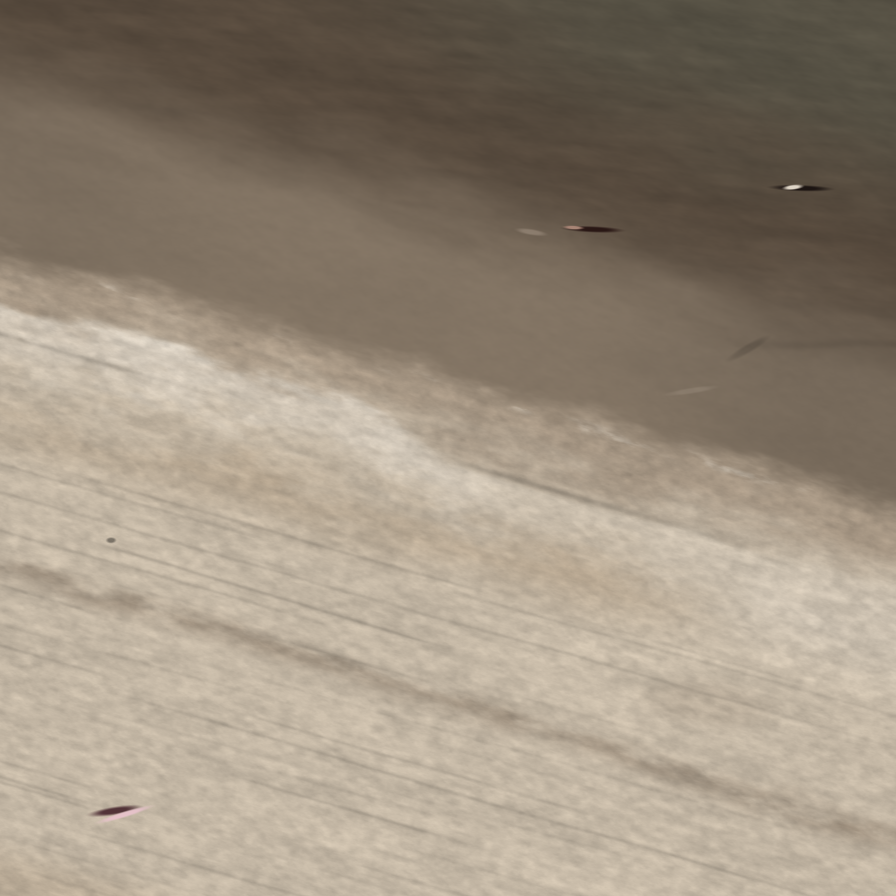
This texture is drawn by a Shadertoy shader. Its source:

```glsl
// A sloping shore: dark water at the top, smooth wet sand, then pale dry sand.
// Bands follow tilted distances to the waterline, roughened by stretched value
// noise; loops add wheel tracks, and slim ellipses add the scattered debris.

const vec3 WATER_BROWN = vec3(0.338, 0.288, 0.238);
const vec3 WATER_GREEN = vec3(0.335, 0.315, 0.265);
const vec3 WET_SAND    = vec3(0.508, 0.452, 0.388);
const vec3 DAMP_SAND   = vec3(0.650, 0.588, 0.515);
const vec3 DRY_SAND    = vec3(0.768, 0.718, 0.646);
const vec3 PALE_SAND   = vec3(0.820, 0.780, 0.722);
const vec3 TAN_SAND    = vec3(0.710, 0.645, 0.560);
const vec3 TRACK_SHADE = vec3(0.575, 0.520, 0.455);
const float SLOPE = 0.285;        // fall of the shore from left to right
const float SHORE_START = 0.28;   // depth of the dry edge at the left side
const float WATER_START = 0.085;  // depth of the water edge at the left side
const float GRAIN = 0.20;         // contrast of the dry sand grain
const int TRACKS = 24;

float hash(vec2 p) {
    vec3 q = fract(vec3(p.xyx) * 0.1031);
    q += dot(q, q.yzx + 33.33);
    return fract((q.x + q.y) * q.z);
}

float noise(vec2 p) {
    vec2 i = floor(p), f = fract(p);
    f = f * f * (3.0 - 2.0 * f);
    return mix(mix(hash(i), hash(i + vec2(1, 0)), f.x),
               mix(hash(i + vec2(0, 1)), hash(i + vec2(1, 1)), f.x), f.y);
}

// Layered noise centred on zero.
float fbm(vec2 p) {
    float sum = 0.0, amp = 0.5;
    for (int i = 0; i < 4; i++) {
        sum += amp * (noise(p) - 0.5);
        p = p * 2.03 + 17.3;
        amp *= 0.5;
    }
    return sum;
}

float band(float d, float width) {
    return exp(-d * d / (width * width));
}

// Soft mask of a slim tilted ellipse.
float fleck(vec2 p, vec2 centre, vec2 radius, float tilt) {
    p -= centre;
    p.y -= tilt * p.x;
    return 1.0 - smoothstep(0.5, 1.4, length(p / radius));
}

vec3 waterAndWetSand(vec2 p, vec2 flow, float rough) {
    float depth = p.y - WATER_START - 0.29 * p.x + 0.07 * rough;
    float green = smoothstep(0.06, 0.30, -depth) * smoothstep(0.2, 0.7, p.x);
    vec3 water = mix(WATER_BROWN, WATER_GREEN, green);
    float ripple = fbm(vec2(flow.x * 9.0, (p.y - 0.1 * p.x) * 75.0));
    water *= 1.0 + 0.17 * ripple + 0.14 * fbm(flow * vec2(30, 95));
    vec3 wet = WET_SAND * (1.0 - 0.10 * smoothstep(0.6, 1.0, p.x));
    wet *= 1.0 - 0.05 * smoothstep(0.3, 0.0, p.x) + 0.07 * rough;
    vec3 c = mix(water, wet, smoothstep(-0.085, 0.075, depth));
    // Lapping crease at the right and a faint pale ripple below it.
    c *= 1.0 - 0.07 * band(p.y - 0.382 + 0.02 * rough, 0.005) * smoothstep(0.8, 0.88, p.x);
    c *= 1.0 - 0.13 * fleck(p, vec2(0.835, 0.389), vec2(0.020, 0.005), -0.55);
    return c + 0.05 * fleck(p, vec2(0.772, 0.436), vec2(0.025, 0.003), -0.15);
}

vec3 drySand(vec2 p, vec2 flow, float d, float rough, float fine) {
    float x = p.x;
    float ragged = rough + 0.5 * fine;
    vec3 c = mix(DAMP_SAND, DRY_SAND, smoothstep(0.025, 0.100, d + 0.07 * ragged));
    // Pale crest, sharp above and ragged below, fading towards the right.
    float crest = d - 0.055 - 0.035 * smoothstep(0.38, 0.54, x) + 0.035 * ragged;
    float pale = smoothstep(-0.006, 0.010, crest) * smoothstep(0.09, 0.02, crest + 0.06 * fine);
    c = mix(c, PALE_SAND, pale * mix(0.9 + ragged, 0.3, smoothstep(0.45, 0.6, x)));
    c = mix(c, PALE_SAND, 0.5 * band(d - 0.155, 0.05) * smoothstep(0.7, 0.9, x));
    c = mix(c, PALE_SAND, 0.6 * band(d - 0.012 + 0.03 * rough, 0.005) * smoothstep(0.0, 0.25, fine));
    // Tan hollows below the crest and in the lower left corner.
    float hollow = band(d - 0.185 + 0.05 * ragged, 0.032) * smoothstep(0.85, 0.65, x);
    c = mix(c, TAN_SAND, hollow * (0.75 + ragged));
    c = mix(c, TAN_SAND, 0.6 * smoothstep(0.64, 0.70, d) * smoothstep(0.4, 0.1, x));
    c = mix(c, TRACK_SHADE, 0.25 * fleck(p, vec2(0.79, 0.785), vec2(0.07, 0.025), 0.1));
    // Broad worn track.
    float worn = p.y - 0.633 - 0.305 * x + 0.02 * ragged;
    c = mix(c, TRACK_SHADE, band(worn, 0.014) * clamp(0.55 + 1.3 * fine, 0.0, 1.0));
    // Thin wheel tracks of uneven strength, broken along their length.
    for (int i = 0; i < TRACKS; i++) {
        float k = float(i), pick = hash(vec2(k, 9.0));
        float at = 0.215 + 0.021 * k + 0.02 * hash(vec2(k, 4.0)) + 0.02 * (pick - 0.5) * x;
        float wear = smoothstep(0.25, 0.75, noise(vec2(x * 5.0 + k * 7.0, k)) + 0.5 * fine);
        c *= 1.0 - (0.04 + 0.08 * pick) * wear * band(d - at + 0.004 * rough, 0.0022);
    }
    float rut = p.y - 0.517 - 0.295 * (x - 0.52) + 0.006 * rough;
    c *= 1.0 - 0.16 * band(rut, 0.004) * smoothstep(0.5, 0.54, x) * smoothstep(0.92, 0.62, x);
    c *= 1.0 - 0.10 * band(d - 0.093, 0.003) * smoothstep(0.35, 0.1, x);
    float grain = fbm(flow * vec2(75, 140)) + 0.6 * fbm(flow * vec2(13, 95));
    return c * (1.0 + GRAIN * grain + 0.05 * rough);
}

void mainImage(out vec4 fragColor, in vec2 fragCoord) {
    vec2 p = fragCoord / iResolution.xy;
    p.y = 1.0 - p.y;                       // measured down from the top
    float d = p.y - SHORE_START - SLOPE * p.x;
    vec2 flow = vec2(p.x + SLOPE * p.y, d) + 3.0;
    float rough = fbm(flow * vec2(7, 24));
    float fine = fbm(flow * vec2(24, 75));
    float edge = d + 0.035 * rough + 0.03 * fine;
    vec3 c = mix(waterAndWetSand(p, flow, rough), drySand(p, flow, d, rough, fine),
                 smoothstep(-0.018, 0.024, edge));
    c *= 1.0 + 0.05 * fbm(flow * vec2(80, 160));
    // Debris: dark slivers with pale or pink highlights.
    c = mix(c, vec3(0.16, 0.09, 0.08), fleck(p, vec2(0.662, 0.256), vec2(0.028, 0.003), 0.04));
    c = mix(c, vec3(0.66, 0.52, 0.46), fleck(p, vec2(0.640, 0.254), vec2(0.010, 0.002), 0.05));
    c = mix(c, vec3(0.62, 0.56, 0.50), 0.6 * fleck(p, vec2(0.593, 0.259), vec2(0.015, 0.003), 0.15));
    c = mix(c, vec3(0.11, 0.08, 0.07), fleck(p, vec2(0.894, 0.210), vec2(0.029, 0.003), 0.03));
    c = mix(c, vec3(0.88, 0.84, 0.78), fleck(p, vec2(0.885, 0.209), vec2(0.010, 0.0025), -0.1));
    c = mix(c, vec3(0.32, 0.20, 0.22), fleck(p, vec2(0.128, 0.905), vec2(0.024, 0.004), -0.15));
    c = mix(c, vec3(0.90, 0.76, 0.79), fleck(p, vec2(0.139, 0.909), vec2(0.026, 0.003), -0.3));
    c *= 1.0 - 0.4 * fleck(p, vec2(0.124, 0.603), vec2(0.005, 0.003), 0.0);
    fragColor = vec4(c, 1.0);
}
```
